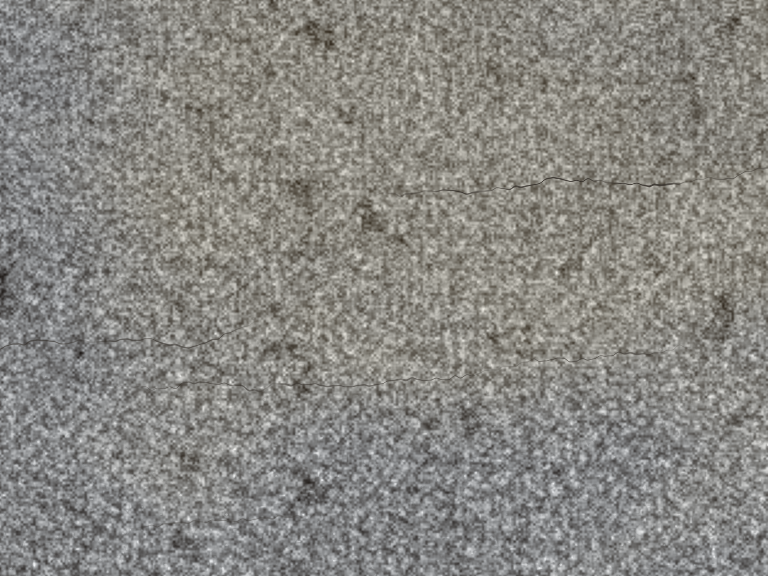
This texture is drawn by a Shadertoy shader. Its source:

```glsl
// Weathered grey stone with rows of pale tooled bumps, gritty grain and thin cracks.

const vec3 STONE = vec3(0.556, 0.554, 0.546);
const vec3 WARM_TINT = vec3(0.012, 0.004, -0.022);
const vec3 COOL_TINT = vec3(-0.010, 0.000, 0.016);
const vec3 DIRT_TINT = vec3(0.060, 0.000, -0.040);
const vec3 CRACK_COLOR = vec3(0.21, 0.19, 0.17);
const float BUMP_SIZE = 0.0205;
const float BUMP_ANGLE = 0.55;
const float BUMP_JITTER = 0.55;
const float BUMP_CONTRAST = 0.21;
const float FINE_GRAIN = 0.31;
const float MID_GRAIN = 0.21;
const float PATCH_CONTRAST = 0.11;
const float PIT_DEPTH = 0.16;
const float CRACK_WIDTH = 0.0012;

float hash(vec2 p) {
    return fract(sin(dot(p, vec2(127.1, 311.7))) * 43758.5453);
}

float noise(vec2 p) {
    vec2 i = floor(p), f = fract(p);
    f = f * f * (3.0 - 2.0 * f);
    return mix(mix(hash(i), hash(i + vec2(1, 0)), f.x),
               mix(hash(i + vec2(0, 1)), hash(i + vec2(1, 1)), f.x), f.y);
}

float fbm(vec2 p) {
    float sum = 0.0, amp = 0.5;
    for (int i = 0; i < 4; i++) {
        sum += amp * noise(p);
        p = mat2(0.8, 0.6, -0.6, 0.8) * p * 2.03 + 17.3;
        amp *= 0.5;
    }
    return sum / 0.9375;
}

mat2 rotation(float a) {
    return mat2(cos(a), sin(a), -sin(a), cos(a));
}

// Soft ragged bumps on a jittered, slanted grid
float bumps(vec2 p) {
    vec2 q = rotation(BUMP_ANGLE) * p / BUMP_SIZE;
    q += 0.9 * (vec2(noise(p * 7.0), noise(p * 7.0 + 31.0)) - 0.5);
    q += 0.5 * (vec2(noise(p * 120.0), noise(p * 120.0 + 57.0)) - 0.5);
    vec2 cell = floor(q);
    float height = 0.0;
    for (int y = -1; y <= 1; y++) {
        for (int x = -1; x <= 1; x++) {
            vec2 id = cell + vec2(x, y);
            vec2 jitter = vec2(hash(id), hash(id + 71.0)) - 0.5;
            vec2 d = q - id - 0.5 - BUMP_JITTER * jitter;
            float strength = 0.55 + 0.45 * hash(id + 13.0);
            height = max(height, strength * exp(-dot(d, d) / 0.17));
        }
    }
    return height;
}

// Wandering hairline from a to b, fading at both ends
float crack(vec2 p, vec2 a, vec2 b, float seed) {
    float t = (p.x - a.x) / (b.x - a.x);
    float path = mix(a.y, b.y, t)
        + 0.040 * (noise(vec2(p.x * 6.0, seed)) - 0.5)
        + 0.014 * (noise(vec2(p.x * 27.0, seed + 5.0)) - 0.5)
        + 0.006 * (noise(vec2(p.x * 95.0, seed + 9.0)) - 0.5);
    float width = CRACK_WIDTH * (0.4 + 1.1 * noise(vec2(p.x * 30.0, seed + 3.0)));
    float blur = 0.6 / iResolution.y;
    float line = 1.0 - smoothstep(max(width - blur, 0.0), width + blur, abs(p.y - path));
    float broken = smoothstep(0.15, 0.55, noise(vec2(p.x * 19.0, seed + 7.0)));
    return line * mix(0.35, 1.0, broken)
        * smoothstep(0.0, 0.25, t) * (1.0 - smoothstep(0.85, 1.0, t));
}

void mainImage(out vec4 fragColor, in vec2 fragCoord) {
    vec2 p = fragCoord / iResolution.y;
    float lower = 1.0 - smoothstep(0.05, 0.75, p.y);

    // Broad stains, bumps and grit
    float stain = fbm(p * vec2(3.0, 5.0) + 4.0) - 0.5;
    float bump = bumps(p);
    float fine = noise(p * 235.0) - 0.5;
    float mid = noise(rotation(0.7) * p * 112.0 + 40.0) - 0.5;
    float tone = PATCH_CONTRAST * stain
        + BUMP_CONTRAST * mix(0.8, 1.2, lower) * (bump - 0.43)
        + FINE_GRAIN * fine + MID_GRAIN * mid;

    // Dirty pits and bright mineral flecks
    float pit = smoothstep(0.69, 0.82, fbm(p * 15.0 + 8.0));
    float fleck = smoothstep(0.72, 0.95, noise(p * 150.0 + 90.0)) * bump;
    tone += fleck * mix(0.05, 0.20, lower) - PIT_DEPTH * pit;

    // Brownish centre, bluish lower edge and left side
    float warmth = smoothstep(0.05, 0.65, p.y) * smoothstep(-0.1, 0.45, p.x);
    warmth = clamp(warmth + 1.2 * stain, 0.0, 1.0);
    vec3 color = STONE + tone + mix(COOL_TINT, WARM_TINT, warmth);
    color += DIRT_TINT * max(-tone, 0.0);

    // Cracks
    float cracks = crack(p, vec2(0.60, 0.635), vec2(1.50, 0.735), 2.0);
    cracks = max(cracks, 0.65 * crack(p, vec2(-0.15, 0.385), vec2(0.46, 0.430), 21.0));
    cracks = max(cracks, 0.60 * crack(p, vec2(0.10, 0.305), vec2(1.25, 0.395), 43.0));
    cracks = max(cracks, 0.35 * crack(p, vec2(0.20, 0.070), vec2(0.55, 0.110), 64.0));
    color = mix(color, CRACK_COLOR, 0.85 * cracks);

    fragColor = vec4(clamp(color, 0.0, 1.0), 1.0);
}
```
